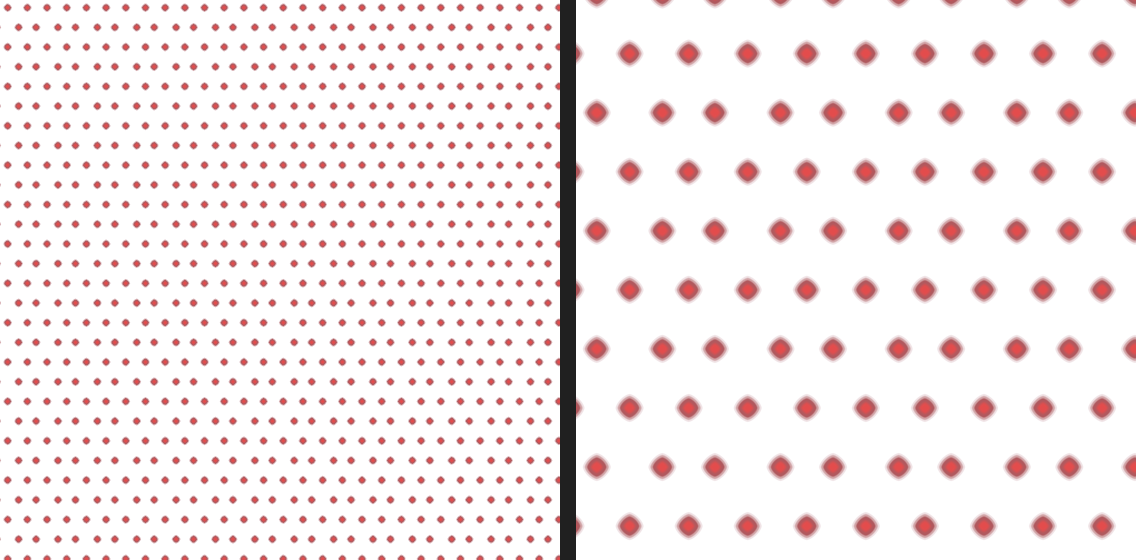
Left: the whole. Right: its middle third, enlarged.
Give the GLSL for this pattern, as a Shadertoy shader.

```glsl
// Small soft red diamond dots on white, in staggered rows with paired dots on every other row.

// Rounded diamond metric, between a diamond and a circle.
float roundedDiamond(vec2 p) {
    vec2 q = pow(abs(p), vec2(1.5));
    return pow(q.x + q.y, 2.0 / 3.0);
}

// Offset from the nearest dot centre; rows and columns are 18 units apart.
vec2 dotOffset(vec2 p) {
    float row = floor((p.y - 7.0) / 18.0 + 0.5);
    float stagger = mod(row, 2.0);

    // Staggered rows shift by half a pitch, then draw together in pairs.
    float startX = 7.0 + 9.0 * stagger;
    float column = floor((p.x - startX) / 18.0 + 0.5);
    float pairing = stagger * (1.0 - 2.0 * mod(column, 2.0));
    return p - vec2(startX + 18.0 * column + pairing, 7.0 + 18.0 * row);
}

// Bright core, dusky rim and a pale halo that fades into the ground.
vec3 dotColor(float d) {
    vec3 color = mix(vec3(0.89, 0.30, 0.30), vec3(0.69, 0.35, 0.37), smoothstep(0.9, 2.4, d));
    color = mix(color, vec3(0.82, 0.64, 0.65), smoothstep(2.6, 3.25, d));
    color = mix(color, vec3(0.94, 0.89, 0.90), smoothstep(3.3, 3.95, d));
    return mix(color, vec3(1.0), smoothstep(4.0, 4.5, d));
}

void mainImage(out vec4 fragColor, in vec2 fragCoord) {
    // The canvas is 512 units high, measured down from the top left.
    vec2 p = 512.0 * vec2(fragCoord.x, iResolution.y - fragCoord.y) / iResolution.y;
    fragColor = vec4(dotColor(roundedDiamond(dotOffset(p))), 1.0);
}
```
